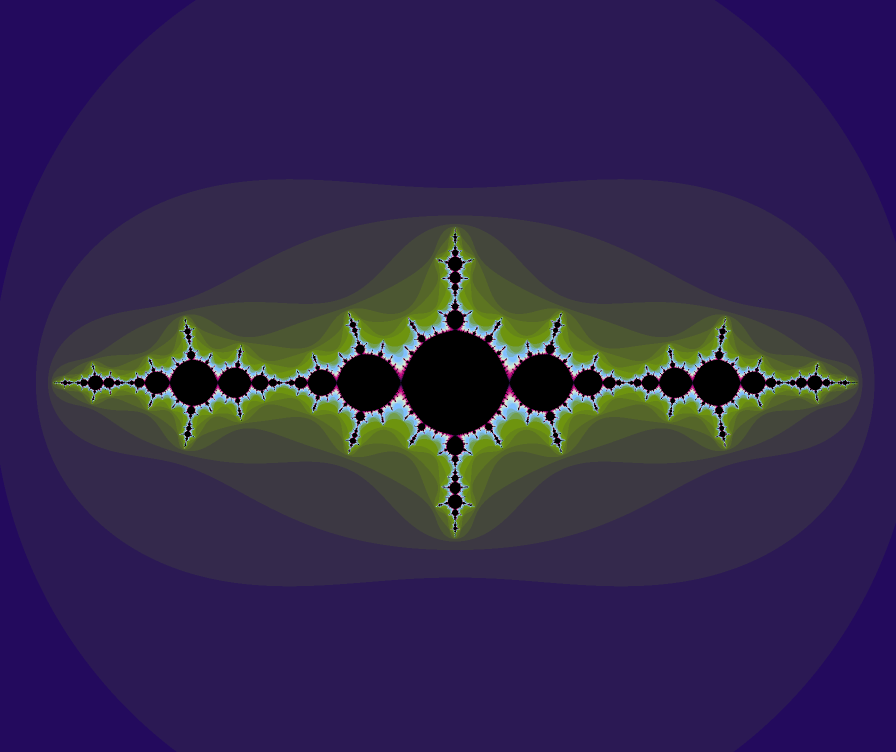
Give the GLSL for this background, as a Shadertoy shader.

```glsl
// A Julia set of z*z + c on the real axis: black discs strung along a line,
// ringed by flat escape-time bands from indigo through olive to pale blue.
// Each pixel averages a small grid of samples to smooth the edges.

#define JULIA_C vec2(-1.29, 0.0)
#define VIEW_WIDTH 3.876
#define VIEW_CENTER vec2(0.508, 0.491)
#define MAX_STEPS 160
#define BAILOUT 2.0
#define GRID 2

const vec3 INDIGO  = vec3(0.137, 0.039, 0.365);
const vec3 OLIVE   = vec3(0.43, 0.58, 0.06);
const vec3 SKY     = vec3(0.50, 0.75, 1.00);
const vec3 CREAM   = vec3(0.86, 0.95, 0.82);
const vec3 MAGENTA = vec3(0.78, 0.04, 0.50);
const vec3 DUSK    = vec3(0.12, 0.05, 0.25);

vec2 complexSquare(vec2 z) {
    return vec2(z.x * z.x - z.y * z.y, 2.0 * z.x * z.y);
}

// Position of x between two palette stops, from 0 to 1
float ramp(float start, float end, float x) {
    return clamp((x - start) / (end - start), 0.0, 1.0);
}

// Band colour for a whole number of steps before escape
vec3 bandColor(float steps) {
    vec3 color = mix(INDIGO, OLIVE, ramp(0.0, 9.0, steps));
    color = mix(color, SKY, ramp(10.0, 14.0, steps));
    color = mix(color, CREAM, ramp(15.0, 20.0, steps));
    color = mix(color, MAGENTA, ramp(20.0, 27.0, steps));
    return mix(color, DUSK, ramp(29.0, 46.0, steps));
}

// Iterate the map; points that never escape stay black
vec3 juliaColor(vec2 z) {
    for (int i = 0; i < MAX_STEPS; i++) {
        if (dot(z, z) > BAILOUT * BAILOUT) return bandColor(float(i));
        z = complexSquare(z) + JULIA_C;
    }
    return vec3(0.0);
}

void mainImage(out vec4 fragColor, in vec2 fragCoord) {
    vec2 origin = VIEW_CENTER * iResolution.xy;
    float unitsPerPixel = VIEW_WIDTH / iResolution.x;
    vec3 sum = vec3(0.0);

    // Sample grid inside the pixel
    for (int y = 0; y < GRID; y++) {
        for (int x = 0; x < GRID; x++) {
            vec2 offset = (vec2(x, y) + 0.5) / float(GRID) - 0.5;
            sum += juliaColor((fragCoord + offset - origin) * unitsPerPixel);
        }
    }
    fragColor = vec4(sum / float(GRID * GRID), 1.0);
}
```
